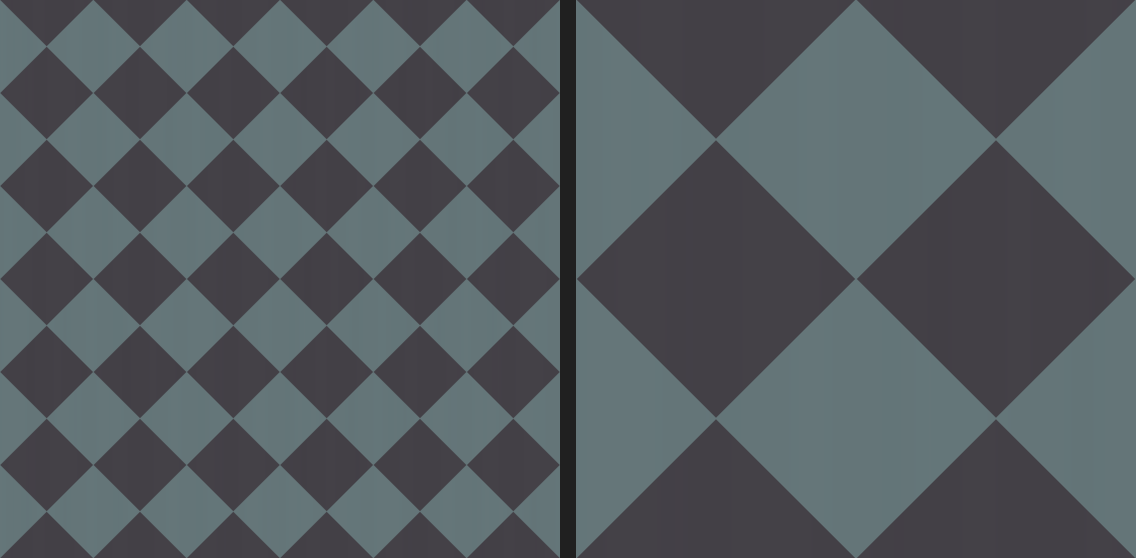
Left: the whole. Right: its middle third, enlarged.
This pattern is drawn by a WebGL 2 fragment shader. Its source:

```glsl
#version 300 es
precision highp float;
// A two-tone harlequin check: dark and light diamonds meeting at their corners.
// Each diamond is an L1 distance in a repeating cell; wrapped tile hashes
// and layered sines add a barely visible tint and vertical streaks.

#define REPEATS 6.0
#define DARK_COLOR vec3(0.264, 0.252, 0.276)
#define LIGHT_COLOR vec3(0.392, 0.460, 0.472)
#define DARK_INSET 0.002
#define EDGE_PIXELS 0.7
#define TINT_AMOUNT 0.003
#define STREAK_AMOUNT 0.002

uniform vec2 u_resolution;
out vec4 fragColor;

const float TAU = 6.2831853;

float hash(vec2 p) {
    vec3 q = fract(vec3(p.xyx) * 0.1031);
    q += dot(q, q.yzx + 33.33);
    return fract((q.x + q.y) * q.z);
}

// Signed distance to the nearest dark diamond, in cells
float diamondDistance(vec2 p) {
    vec2 fromCenter = abs(fract(p + vec2(0.0, 0.5)) - 0.5);
    return (fromCenter.x + fromCenter.y - 0.5) * 0.7071 + DARK_INSET;
}

// Faint brightness change of one diamond; its index wraps at the canvas edge
float wear(vec2 tileCoord, float seed) {
    vec2 id = mod(floor(tileCoord), REPEATS);
    float random = hash(id + seed);
    float x = fract(tileCoord.x) * TAU;
    float streak = sin(2.0 * x + random * TAU) + 0.5 * sin(5.0 * x + random * 17.0);
    return TINT_AMOUNT * (random - 0.5) + STREAK_AMOUNT * streak;
}

void main() {
    vec2 p = REPEATS * gl_FragCoord.xy / u_resolution;

    // Dark diamonds sit on horizontal cell edges, light ones on vertical edges
    vec3 dark = DARK_COLOR + wear(p + vec2(0.0, 0.5), 3.0);
    vec3 light = LIGHT_COLOR + wear(p + vec2(0.5, 0.0), 41.0);

    // Smooth boundary about one pixel wide
    float edge = EDGE_PIXELS * REPEATS / min(u_resolution.x, u_resolution.y);
    float lightMask = smoothstep(-edge, edge, diamondDistance(p));
    fragColor = vec4(mix(dark, light, lightMask), 1.0);
}
```
